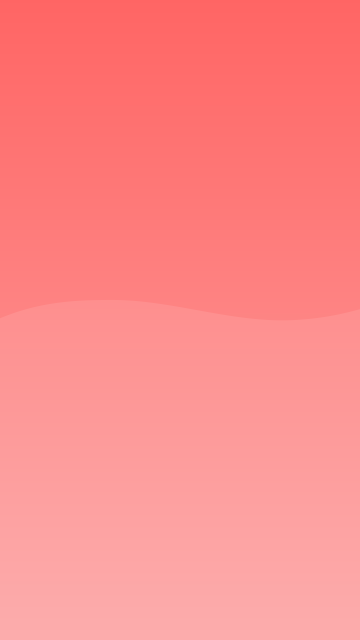
Reproduce this background procedurally as a Shadertoy shader.

```glsl
#define TOP_COLOR vec3(1.0, 0.397, 0.393)
#define BOTTOM_COLOR vec3(0.988, 0.640, 0.640)
#define VEIL_OPACITY 0.1
#define CREST vec2(0.313, 0.5313)
#define TROUGH vec2(0.782, 0.4995)
#define LEFT_HEIGHT 0.5026
#define RIGHT_HEIGHT 0.517
#define LEFT_POWER 2.6

// Height of the wave: steep left rise, smooth fall, gentle right rise
float waveHeight(float x) {
    float leftSide = max(1.0 - x / CREST.x, 0.0);
    float rightSide = max((x - TROUGH.x) / (1.0 - TROUGH.x), 0.0);
    float height = mix(CREST.y, TROUGH.y, smoothstep(CREST.x, TROUGH.x, x));
    height += (LEFT_HEIGHT - CREST.y) * pow(leftSide, LEFT_POWER);
    return height + (RIGHT_HEIGHT - TROUGH.y) * rightSide * rightSide;
}

void mainImage(out vec4 fragColor, in vec2 fragCoord) {
    vec2 uv = fragCoord / iResolution.xy;

    // Vertical background gradient
    vec3 color = mix(BOTTOM_COLOR, TOP_COLOR, uv.y);

    // Translucent white veil below the wave, with a one-pixel soft edge
    float depth = (waveHeight(uv.x) - uv.y) * iResolution.y;
    float veil = clamp(depth + 0.5, 0.0, 1.0);
    color = mix(color, vec3(1.0), VEIL_OPACITY * veil);

    fragColor = vec4(color, 1.0);
}
```
